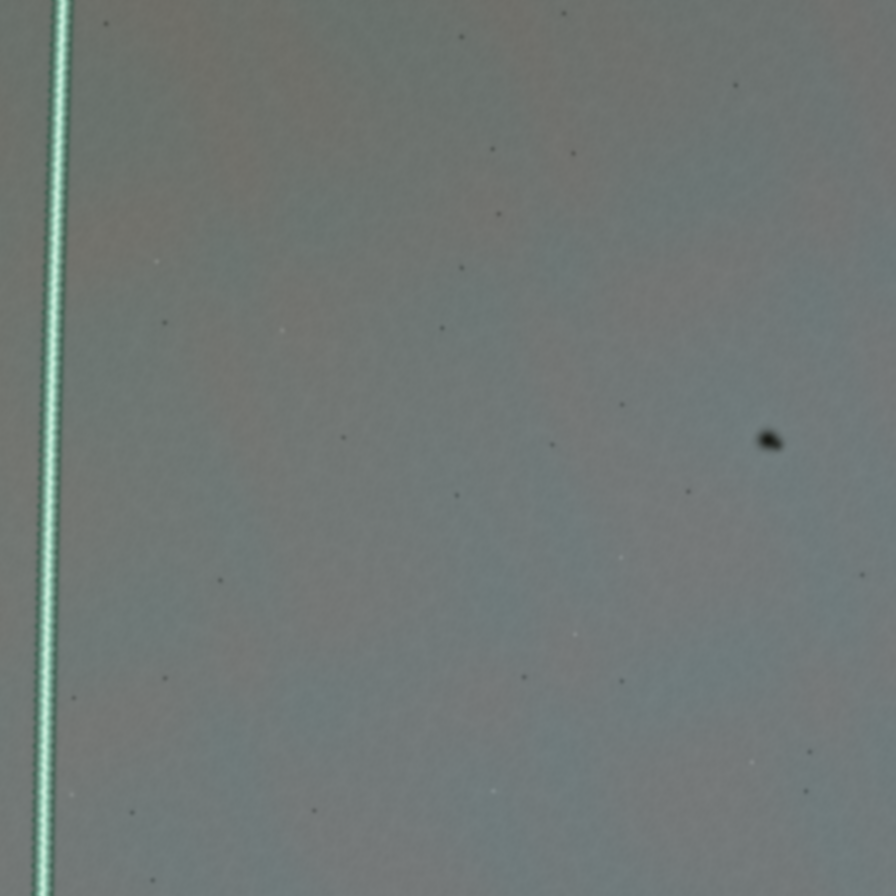
Write a three.js fragment shader that draws this texture.

```glsl
// A matte grey-green wall with faint grain, one dark pit and a thin glowing
// mint line that leans and bows down the left side. Cellular noise makes the
// grain and specks, layered sines the tint, Gaussian falloffs the soft edges.
varying vec2 vUv;

const vec3 WALL = vec3(0.440, 0.460, 0.438);
const vec3 CORNER_TINT = vec3(0.008, 0.018, 0.042);  // cooler lower right
const vec3 TOP_SHADE = vec3(0.016, 0.022, 0.024);
const vec3 MOTTLE_TINT = vec3(0.012, -0.004, -0.006);
const vec3 LINE_EDGE = vec3(0.20, 0.33, 0.27);
const vec3 LINE_GLOW = vec3(0.42, 0.71, 0.60);
const vec3 LINE_CORE = vec3(0.80, 0.93, 0.86);
const vec3 PIT_COLOR = vec3(0.09, 0.10, 0.08);
const vec3 LINE_CURVE = vec3(0.0480, 0.0109, 0.0114); // base, slope, bow
const float EDGE_OFFSET = 0.0100;
const float EDGE_WIDTH = 0.0034;
const float GLOW_WIDTH = 0.0068;
const float CORE_WIDTH = 0.0040;
const vec2 PIT_CENTER = vec2(0.857, 0.509);
const float PIT_RADIUS = 0.0105;
const float FINE_SCALE = 150.0;
const float COARSE_SCALE = 62.0;
const float SPECK_SCALE = 15.0;
const float GRAIN_AMOUNT = 0.026;

vec2 hash2(vec2 p) {
  vec3 q = fract(p.xyx * vec3(0.1031, 0.1030, 0.0973));
  q += dot(q, q.yzx + 33.33);
  return fract((q.xx + q.yz) * q.zy);
}

float gaussian(float d, float width) {
  float t = d / width;
  return exp(-t * t);
}

// Distance to the nearest jittered cell point.
float cellular(vec2 p) {
  vec2 cell = floor(p);
  float nearest = 2.0;
  for (int y = -1; y <= 1; y++) {
    for (int x = -1; x <= 1; x++) {
      vec2 c = cell + vec2(float(x), float(y));
      nearest = min(nearest, length(c + hash2(c) - p));
    }
  }
  return nearest;
}

// Slow uneven tint running along the diagonals.
float mottle(vec2 p) {
  float a = sin(p.x * 17.0 - p.y * 9.0 + 2.0 * sin(p.y * 13.0));
  float b = sin(p.x * 31.0 + p.y * 23.0 + 1.7 * sin(p.x * 19.0 + 1.0));
  return 0.6 * a + 0.4 * b;
}

// Sparse tiny marks, mostly dark with a few pale ones.
float specks(vec2 p) {
  vec2 cell = floor(p * SPECK_SCALE);
  vec2 spot = 0.2 + 0.6 * hash2(cell + 7.0);
  vec2 kind = hash2(cell + 41.0);
  float d = length(fract(p * SPECK_SCALE) - spot) / SPECK_SCALE;
  float strength = step(0.84, kind.x) * mix(-0.09, 0.06, step(0.68, kind.y));
  return strength * gaussian(d, 0.0032);
}

vec3 wall(vec2 p) {
  vec3 color = WALL;
  color += CORNER_TINT * smoothstep(0.15, 1.5, p.x + 1.0 - p.y);
  color -= TOP_SHADE * smoothstep(0.4, 1.05, p.y);
  color += MOTTLE_TINT * mottle(p);
  vec2 slanted = vec2(p.x - 0.45 * p.y, p.y * 0.8 + 0.25 * p.x) + 3.0;
  float grain = 0.45 * (cellular(slanted * FINE_SCALE) - 0.45)
              + 0.55 * (cellular(slanted * COARSE_SCALE) - 0.45);
  return color + GRAIN_AMOUNT * grain + specks(p);
}

vec3 addPit(vec3 color, vec2 p) {
  vec2 d = p - PIT_CENTER;
  color += 0.022 * gaussian(length(d), PIT_RADIUS * 2.4);
  float tail = gaussian(length(d - vec2(0.011, -0.006)), PIT_RADIUS * 0.65);
  float body = gaussian(length(d * vec2(1.0, 1.08)), PIT_RADIUS);
  return mix(color, PIT_COLOR, clamp(body + 0.45 * tail, 0.0, 1.0));
}

vec3 addLine(vec3 color, vec2 p) {
  float center = LINE_CURVE.x + p.y * (LINE_CURVE.y + p.y * LINE_CURVE.z);
  float ripple = sin(p.y * 610.0) + 0.6 * sin(p.y * 377.0 + 1.3);
  float d = p.x - center + 0.0004 * ripple;
  float edge = gaussian(abs(d) - EDGE_OFFSET, EDGE_WIDTH);
  float flicker = 0.88 + 0.08 * sin(p.y * 450.0 + 2.0 * sin(p.y * 83.0));
  color = mix(color, LINE_EDGE, edge * (0.62 + 0.10 * ripple));
  color = mix(color, LINE_GLOW, gaussian(d, GLOW_WIDTH));
  return mix(color, LINE_CORE, gaussian(d, CORE_WIDTH) * flicker);
}

void main() {
  vec3 color = addPit(wall(vUv), vUv);
  gl_FragColor = vec4(addLine(color, vUv), 1.0);
}
```
